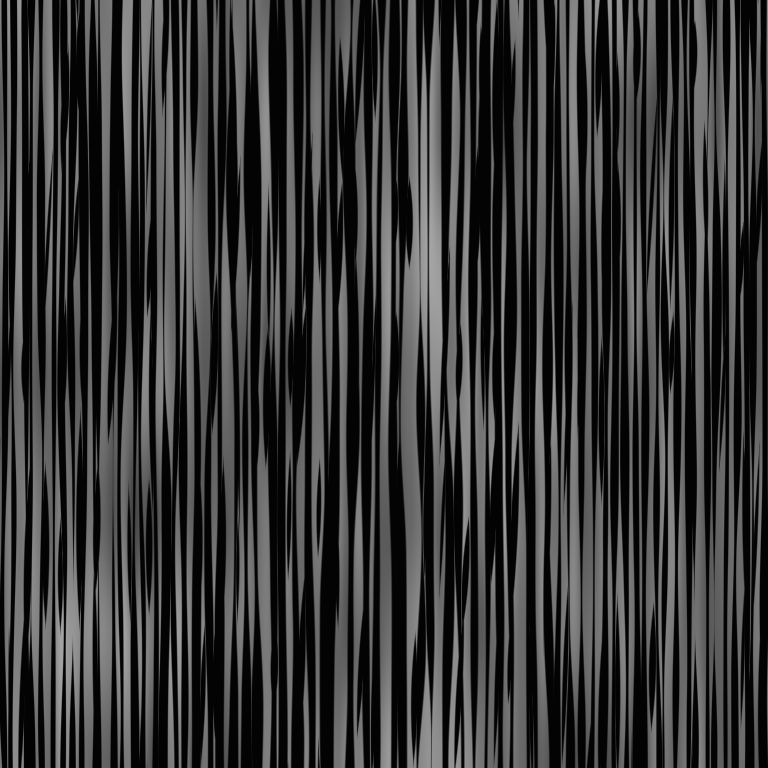
A WebGL 2 fragment shader for this texture:

```glsl
#version 300 es
precision highp float;
// Dense, uneven vertical black stripes over softly shaded grey.
// Each stripe swells, thins and drifts along its length by smooth noise;
// scattered leaning slivers join neighbouring stripes into darker clumps.

uniform vec2 u_resolution;
out vec4 fragColor;

const float STRIPES = 68.0;            // stripes across the canvas
const float SPREAD = 0.03;             // widens the pitch mid canvas
const float JITTER = 0.5;              // stripe offset, in pitches
const float DRIFT = 0.5;               // sideways wander, in pitches
const float HALF_WIDTH = 0.25;         // mean half width, in pitches
const float SWELL = 0.36;              // width change along a stripe
const float CLUMP = 0.26;              // width change shared by neighbours
const vec2 SLIVER_GRID = vec2(44.0, 5.0);
const float SLIVER_CHANCE = 0.5;
const float EDGE = 0.0012;             // half of the edge blur
const float BLACK = 0.01;
const float GREY = 0.465;
const float TAU = 6.2831853;

float hash(vec2 p) {
  return fract(sin(dot(p, vec2(127.1, 311.7))) * 43758.5453);
}

float noise(vec2 p) {
  vec2 cell = floor(p);
  vec2 f = fract(p);
  f = f * f * (3.0 - 2.0 * f);
  float low = mix(hash(cell), hash(cell + vec2(1.0, 0.0)), f.x);
  float high = mix(hash(cell + vec2(0.0, 1.0)), hash(cell + 1.0), f.x);
  return mix(low, high, f.y);
}

// Signed distance to the nearest long stripe
float stripeDistance(vec2 uv) {
  float x = (uv.x + SPREAD * sin(TAU * uv.x)) * STRIPES;
  float clump = CLUMP * (noise(uv * vec2(13.0, 5.0) + 7.0) - 0.5);
  float nearest = 1.0;
  for (int i = -2; i <= 2; i++) {
    float id = floor(x) + float(i);
    float phase = hash(vec2(id, 3.0)) * 9.0;
    float center = id + 0.5 + JITTER * (hash(vec2(id, 11.0)) - 0.5);
    center += DRIFT * (noise(vec2(id + 100.0, uv.y * 3.5 + phase)) - 0.5);
    float swell = noise(vec2(id + 300.0, uv.y * 6.0 + phase)) - 0.5;
    float halfWidth = HALF_WIDTH + SWELL * swell + clump;
    nearest = min(nearest, abs(x - center) - halfWidth);
  }
  return nearest / STRIPES;
}

// Signed distance to the nearest leaning, pointed sliver
float sliverDistance(vec2 uv) {
  vec2 home = floor(uv * SLIVER_GRID);
  float nearest = 1.0;
  for (int j = -1; j <= 1; j++) {
    for (int i = -1; i <= 1; i++) {
      vec2 id = home + vec2(i, j);
      if (hash(id + 41.0) > SLIVER_CHANCE) continue;
      vec2 shift = vec2(hash(id + 53.0), hash(id + 67.0));
      vec2 center = (id + mix(vec2(0.25), vec2(0.75), shift)) / SLIVER_GRID;
      vec2 p = uv - center;
      float halfLength = mix(0.05, 0.14, hash(id + 71.0));
      float halfWidth = mix(0.002, 0.005, hash(id + 83.0));
      float lean = mix(-0.025, 0.06, hash(id + 97.0));
      float t = p.y / halfLength;
      nearest = min(nearest, abs(p.x - lean * p.y) - halfWidth * (1.0 - t * t));
    }
  }
  return nearest;
}

// Grey ground: broad cloudy patches and fine upright streaks
float groundTone(vec2 uv) {
  float cloud = noise(uv * vec2(11.0, 6.0) + 20.0) - 0.5;
  float streak = noise(uv * vec2(75.0, 3.5) + 50.0) - 0.5;
  return GREY + 0.22 * cloud + 0.2 * streak;
}

void main() {
  vec2 uv = gl_FragCoord.xy / u_resolution;
  float blur = max(EDGE, 0.6 / u_resolution.x);
  float d = min(stripeDistance(uv), sliverDistance(uv));
  float light = smoothstep(-blur, blur, d);
  fragColor = vec4(vec3(mix(BLACK, groundTone(uv), light)), 1.0);
}
```
